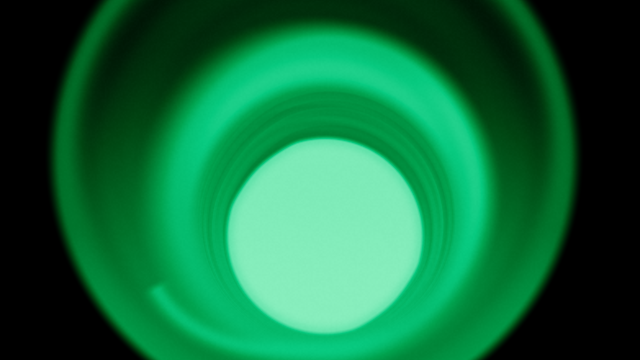
A WebGL 2 fragment shader for this background:

```glsl
#version 300 es
precision highp float;

uniform vec2 u_resolution;
out vec4 fragColor;

float hash(vec2 p) {
    return fract(sin(dot(p, vec2(127.1, 311.7))) * 43758.5453);
}

float noise(vec2 p) {
    vec2 cell = floor(p);
    vec2 f = fract(p);
    f = f * f * (3.0 - 2.0 * f);
    float low = mix(hash(cell), hash(cell + vec2(1.0, 0.0)), f.x);
    float high = mix(hash(cell + vec2(0.0, 1.0)), hash(cell + 1.0), f.x);
    return mix(low, high, f.y);
}

float circle(vec2 p, vec2 center, float radius) {
    return length(p - center) - radius;
}

// Soft coverage of the inside of a distance field
float inside(float dist, float softness) {
    return 1.0 - smoothstep(-softness, softness, dist);
}

float bump(float x, float center, float width) {
    float k = (x - center) / width;
    return exp(-k * k);
}

// Green ramp from black to mint, indexed by brightness
vec3 tone(float level) {
    vec3 color = mix(vec3(0.0), vec3(0.0, 0.27, 0.07), clamp(level / 0.27, 0.0, 1.0));
    color = mix(color, vec3(0.0, 0.44, 0.16), clamp((level - 0.27) / 0.17, 0.0, 1.0));
    color = mix(color, vec3(0.0, 0.64, 0.31), clamp((level - 0.44) / 0.20, 0.0, 1.0));
    color = mix(color, vec3(0.03, 0.79, 0.50), clamp((level - 0.64) / 0.14, 0.0, 1.0));
    return mix(color, vec3(0.53, 0.93, 0.74), clamp((level - 0.78) / 0.15, 0.0, 1.0));
}

// Outer wall: dark at the top, lit below, with a pale rim
float wallLevel(vec2 p, float dist) {
    float level = mix(0.60, 0.17, smoothstep(-0.48, 0.42, p.y));
    level += 0.06 * (noise(vec2(dist * 22.0, p.y * 2.0)) - 0.5);
    level -= 0.07 * bump(dist, -0.11, 0.05);
    float rim = bump(dist, -0.035, 0.035);
    return mix(level, max(level, 0.46), rim * 0.85);
}

// Bright ring, strongest along its inner shoulder
float ringLevel(vec2 p, float dist) {
    float level = 0.73 - 0.05 * smoothstep(0.0, 0.45, p.x) * smoothstep(0.0, -0.4, p.y);
    float upper = smoothstep(-0.15, 0.25, p.y);
    level += 0.075 * upper * bump(dist, -0.13, 0.05);
    return level + 0.07 * bump(dist, -0.06, 0.035) * smoothstep(0.15, 0.4, p.x);
}

// Fine concentric ridges between ring and disc
float tubeLevel(vec2 p, float depth) {
    float level = mix(0.72, 0.58, smoothstep(-0.42, 0.18, p.y));
    float warp = 0.08 * sin(p.x * 6.0 + p.y * 4.0);
    float ridges = noise(vec2((depth + warp) * 9.0, p.x * 2.0));
    ridges += 0.6 * noise(vec2((depth - warp) * 23.0, p.y * 2.0 + 7.0));
    level += 0.10 * (ridges - 0.8) * smoothstep(-0.5, -0.1, p.y);
    return level - 0.05 * bump(depth, 0.08, 0.12) * smoothstep(-0.2, 0.1, p.y);
}

// Curved reflection that drifts inward from its cut end
float streak(vec2 p) {
    vec2 q = p - vec2(0.009, -0.044);
    float turn = atan(q.x, -q.y);
    float radius = 0.425 + 0.105 * smoothstep(0.0, -1.05, turn);
    float band = bump(length(q), radius, 0.027);
    float start = smoothstep(-1.10, -1.05, turn);
    return band * start * (1.0 - smoothstep(0.1, 0.9, turn));
}

void main() {
    vec2 p = (gl_FragCoord.xy - 0.5 * u_resolution) / u_resolution.y;

    // Nested openings
    float outer = circle(p, vec2(-0.016, 0.07), 0.729);
    float ring = circle(p, vec2(0.009, -0.044), 0.484);
    float tube = circle(p, vec2(0.016, -0.105), 0.362);
    vec2 q = p - vec2(0.014, -0.155);
    float flatten = 0.007 * smoothstep(0.5, 1.0, -2.0 * q.x * q.y / (dot(q, q) + 0.0001));
    float disc = length(q) - 0.273 + flatten;

    // Layered brightness
    float level = wallLevel(p, outer);
    float ringSoftness = mix(0.065, 0.035, smoothstep(-0.4, 0.1, p.x));
    level = mix(level, ringLevel(p, ring), inside(ring + 0.015, ringSoftness));
    float depth = clamp(disc / max(disc - tube, 0.02), 0.0, 1.0);
    level = mix(level, tubeLevel(p, depth), inside(tube, 0.03));
    level = mix(level, max(level, 0.80), streak(p) * 0.75);

    // Luminous center with a faint inner border
    float light = 0.918 + 0.012 * smoothstep(0.05, -0.35, p.y);
    light -= 0.035 * bump(disc, -0.005, 0.018);
    level = mix(level, light, inside(disc, 0.009));

    // Soft silhouette and subtle grain
    level *= inside(outer, 0.022);
    vec3 color = tone(level);
    color += 0.012 * (noise(p * 220.0) - 0.5) * inside(outer, 0.02);
    fragColor = vec4(clamp(color, 0.0, 1.0), 1.0);
}
```
